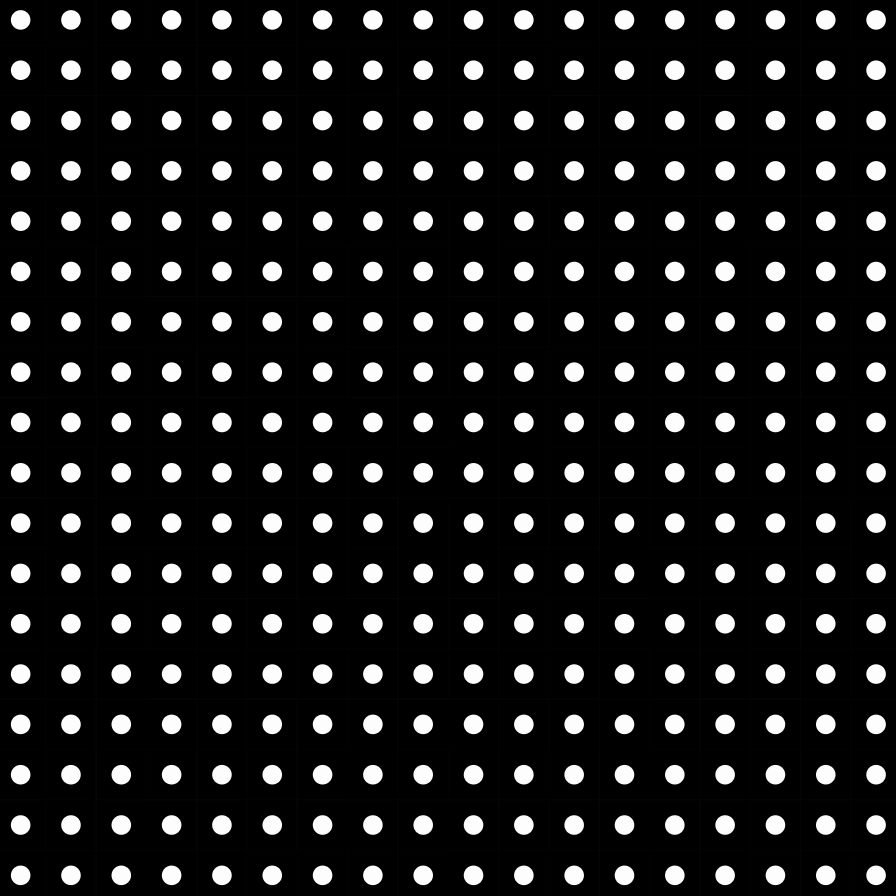
Give the GLSL for this pattern, as a Shadertoy shader.

```glsl
const float PITCH = 0.05616;        // distance between dot centres
const vec2 FIRST_DOT = vec2(0.02305);
const float DOT_RADIUS = 0.0109;
const float SEAM_WIDTH = 0.0014;
const float SEAM_FAINT = 0.010;     // every cell border
const float SEAM_STRONG = 0.022;    // every second cell border
const vec3 GROUND = vec3(0.0);
const vec3 DOT_COLOR = vec3(0.993);

float hash(vec2 p) {
    return fract(sin(dot(p, vec2(127.1, 311.7))) * 43758.5453);
}

// Brightness of the seam at the nearest border along one axis
float seam(float across, float along, float seed, float pixel) {
    float border = round(across);
    float dist = abs(across - border) * PITCH;
    float cover = 1.0 - smoothstep(-0.5, 0.5, (dist - 0.5 * SEAM_WIDTH) / pixel);
    float strength = mod(border, 2.0) < 0.5 ? SEAM_STRONG : SEAM_FAINT;
    float wear = mix(0.4, 1.0, hash(vec2(border + seed, floor(along))));
    return cover * strength * wear;
}

void mainImage(out vec4 fragColor, in vec2 fragCoord) {
    float pixel = 1.0 / iResolution.y;
    vec2 uv = fragCoord * pixel;

    // Grid cells, each centred on a dot
    vec2 grid = (uv - FIRST_DOT) / PITCH + 0.5;
    vec2 local = (fract(grid) - 0.5) * PITCH;

    // Faint seams between cells
    float seams = max(seam(grid.x, grid.y, 0.0, pixel),
                      seam(grid.y, grid.x, 37.0, pixel));
    vec3 color = GROUND + seams;

    // Dots
    float edge = length(local) - DOT_RADIUS;
    color = mix(color, DOT_COLOR, clamp(0.5 - edge / pixel, 0.0, 1.0));

    fragColor = vec4(color, 1.0);
}
```
